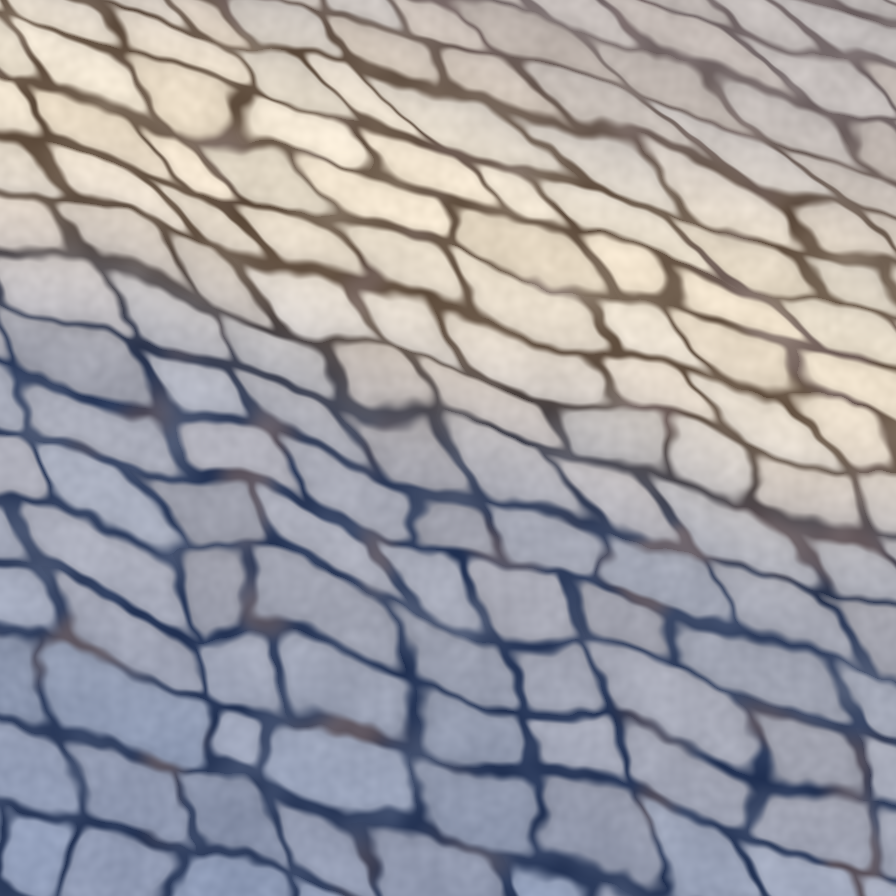
A Shadertoy shader for this texture:

```glsl
vec2 hash2(vec2 p) {
    vec3 q = fract(vec3(p.xyx) * vec3(0.1031, 0.1030, 0.0973));
    q += dot(q, q.yzx + 33.33);
    return fract((q.xx + q.yz) * q.zy);
}

float cornerGradient(vec2 corner, vec2 offset) {
    return dot(hash2(corner) * 2.0 - 1.0, offset);
}

float gradientNoise(vec2 p) {
    vec2 i = floor(p), f = fract(p);
    vec2 w = f * f * f * (f * (f * 6.0 - 15.0) + 10.0);
    vec2 e = vec2(1.0, 0.0);
    float low = mix(cornerGradient(i, f), cornerGradient(i + e, f - e), w.x);
    float high = mix(cornerGradient(i + e.yx, f - e.yx), cornerGradient(i + 1.0, f - 1.0), w.x);
    return 1.4 * mix(low, high, w.y);
}

float smoothMin(float a, float b, float radius) {
    float h = max(radius - abs(a - b), 0.0) / radius;
    return min(a, b) - h * h * radius * 0.25;
}

// Foreshortened grid: rows fall to the right, cross joints lean more with distance
vec2 pavingCoords(vec2 p) {
    float depth = p.y + 0.27 * p.x;
    float across = p.x - 0.5 + p.y * (0.15 + 0.33 * p.y);
    return vec2(across * (8.0 + 3.0 * p.y), depth * (9.3 + 4.2 * depth));
}

// Cross joint with its own position and slant
float crossJoint(vec2 cell, float height) {
    vec2 h = hash2(cell + 57.0) - 0.5;
    return cell.x + 0.46 * h.x + 0.4 * h.y * (height - 0.5);
}

// Wedge-shaped gap, mostly narrow and sometimes wide
float wedgeGap(vec2 seed, float along, float narrow, float wide) {
    vec2 h = hash2(seed);
    h *= h * h;
    return narrow + wide * mix(h.x, h.y, along);
}

// Signed distance to the stone border, positive inside
float stoneDistance(vec2 grid, vec2 size, out vec2 cell) {
    float row = floor(grid.y), height = fract(grid.y);
    float u = grid.x + 7.0 * hash2(vec2(row, 19.0)).x;
    cell = vec2(floor(u), row);
    if (u < crossJoint(cell, height)) cell.x -= 1.0;
    else if (u > crossJoint(cell + vec2(1, 0), height)) cell.x += 1.0;

    float left = u - crossJoint(cell, height);
    float right = crossJoint(cell + vec2(1, 0), height) - u;
    float along = left / max(left + right, 0.01);
    float bottom = height - wedgeGap(cell + 11.0, along, 0.035, 0.17);
    float top = 1.0 - height - wedgeGap(cell + 23.0, along, 0.03, 0.14);
    left -= wedgeGap(cell + 37.0, height, 0.025, 0.11);
    right -= wedgeGap(cell + 41.0, height, 0.025, 0.11);
    return smoothMin(min(bottom, top) * size.y, min(left, right) * size.x, 0.012);
}

void mainImage(out vec4 fragColor, in vec2 fragCoord) {
    vec2 p = fragCoord / iResolution.xy;

    // Uneven courses and slightly rough edges
    vec2 grid = pavingCoords(p);
    vec2 sway = vec2(gradientNoise(grid * 0.55 + 3.0), gradientNoise(grid * vec2(0.75, 0.5) + 31.0));
    vec2 rough = vec2(gradientNoise(p * 38.0), gradientNoise(p * 38.0 + 50.0));
    grid += vec2(0.4, 0.5) * sway + 0.07 * rough;
    float depth = p.y + 0.27 * p.x;
    vec2 size = 1.0 / vec2(8.0 + 3.0 * p.y, 9.3 + 8.4 * depth);
    vec2 cell;
    float dist = stoneDistance(grid, size, cell);

    // Diagonal bands of blue shade, warm sun and distant haze
    float band = p.y + 0.32 * p.x + 0.05 * gradientNoise(p * 4.0);
    float sun = smoothstep(0.57, 0.83, band);
    float haze = smoothstep(0.98, 1.22, band);
    float glow = exp(-pow((band - 0.92) / 0.12, 2.0));
    vec3 shadeStone = mix(vec3(0.55, 0.60, 0.71), vec3(0.65, 0.66, 0.71), smoothstep(0.0, 0.6, band));
    vec3 sunStone = mix(vec3(0.86, 0.82, 0.78), vec3(0.93, 0.88, 0.80), glow);
    vec3 stone = mix(shadeStone, sunStone, sun);
    stone = mix(stone, vec3(0.74, 0.71, 0.70), haze * 0.9);

    // Tone of each stone and its mottled face
    vec2 tone = hash2(cell + 71.0) - 0.5;
    stone += 0.08 * tone.x + 0.02 * tone.y * vec3(1.0, 0.0, -1.0);
    stone += 0.04 * gradientNoise(p * 17.0) + 0.03 * gradientNoise(p * 75.0);
    stone *= mix(0.95, 1.0, smoothstep(0.0, 0.014, dist));

    // Joint filling: navy in shade, umber in sun, pale far away
    float patches = gradientNoise(p * 9.0 + 80.0);
    vec3 joint = mix(vec3(0.15, 0.21, 0.34), vec3(0.37, 0.30, 0.24), sun);
    joint = mix(joint, vec3(0.46, 0.42, 0.44), haze * 0.8);
    joint = mix(joint, vec3(0.45, 0.38, 0.38), smoothstep(0.1, 0.5, patches) * 0.7);
    joint += 0.06 * gradientNoise(p * 28.0);

    float softness = mix(0.0055, 0.0035, clamp(p.y, 0.0, 1.0));
    float cover = smoothstep(-softness, softness, dist);
    float strength = clamp(0.9 + 0.35 * gradientNoise(p * 11.0 + 20.0), 0.5, 1.0);
    fragColor = vec4(mix(stone, joint, (1.0 - cover) * strength), 1.0);
}
```
